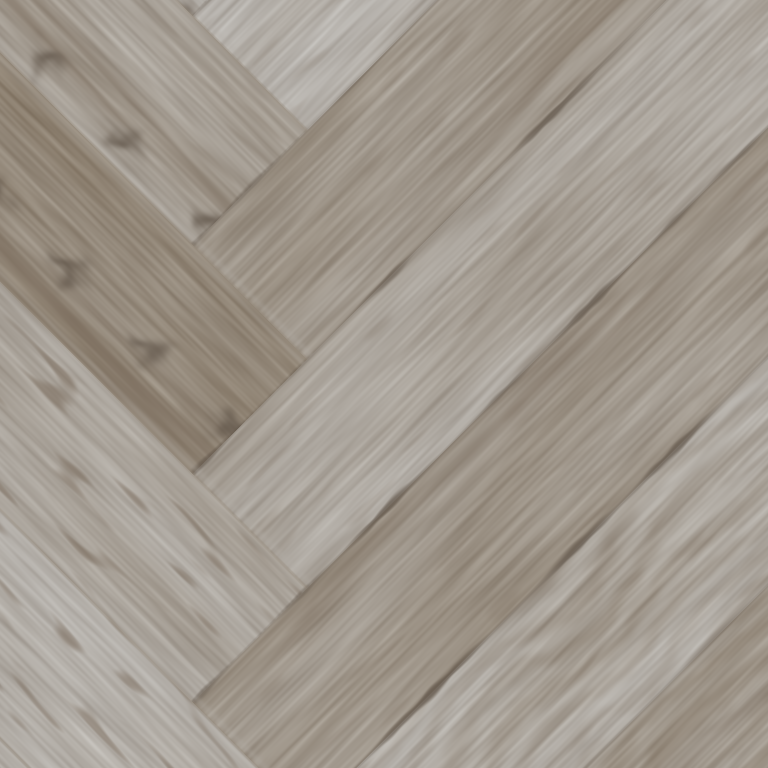
Give the GLSL for this texture, as a WebGL 1 fragment shader.

```glsl
precision highp float;
uniform vec2 u_resolution;

#define PITCH 0.298
#define ORIGIN vec2(0.570, 0.068)
#define SEAM 0.012
#define GRAIN 0.085
#define KNOT_STEP 0.70
#define RING_FREQ 34.0
#define PALE vec3(0.695, 0.675, 0.648)
#define TAUPE vec3(0.575, 0.530, 0.472)
#define BROWN vec3(0.465, 0.405, 0.345)
#define DARK vec3(0.360, 0.315, 0.270)

vec2 gradientAt(vec2 p) {
  vec3 h = fract(p.xyx * vec3(0.1031, 0.1030, 0.0973));
  h += dot(h, h.yzx + 33.33);
  float angle = 6.2832 * fract((h.x + h.y) * h.z);
  return vec2(cos(angle), sin(angle));
}

float noise(vec2 p) {
  vec2 i = floor(p), f = p - i;
  vec2 w = f * f * f * (f * (f * 6.0 - 15.0) + 10.0);
  vec2 e = vec2(1.0, 0.0);
  float low = mix(dot(gradientAt(i), f), dot(gradientAt(i + e), f - e), w.x);
  float high = mix(dot(gradientAt(i + e.yx), f - e.yx),
                   dot(gradientAt(i + 1.0), f - 1.0), w.x);
  return mix(low, high, w.y);
}

float bell(float x) {
  return exp(-x * x);
}

vec3 parquet(vec2 uv) {
  // Diagonal grid: planks meet along a stepped zigzag
  float down = 1.0 - uv.y;
  vec2 cell = (vec2(down + uv.x, down - uv.x) - ORIGIN) / PITCH;
  vec2 id = floor(cell);
  bool rising = id.y < id.x;
  float row = rising ? id.x : id.y;
  float across = rising ? fract(cell.x) : fract(cell.y);
  float along = rising ? row - cell.y : row + 1.0 - cell.x;
  float side = min(across, 1.0 - across);
  float falling = rising ? 0.0 : 1.0;
  vec2 seed = vec2(17.3, 31.7) * (row + 20.0 + 23.0 * falling);
  vec2 q = vec2(along, across);

  // Tone of each plank
  float warmth = rising ? 0.42 + 0.18 * cos(3.14159 * row)
                        : bell(1.1 * (row + 0.15));
  warmth += 0.45 * noise(q * vec2(0.5, 3.0) + seed);
  warmth -= rising ? 0.3 * step(row, -0.5) : 0.0;
  vec3 color = mix(PALE, TAUPE, clamp(warmth, -0.15, 1.15));

  // Fine fibres
  float fibre = noise(q * vec2(0.9, 34.0) + seed)
              + 0.7 * noise(q * vec2(1.6, 17.0) + seed + 5.0)
              + 0.4 * noise(q * vec2(3.0, 48.0) + seed + 9.0);
  color += GRAIN * fibre * vec3(0.92, 1.0, 1.06);

  // Brown heartwood band on the warm planks
  float centre = fract(0.86 + 0.14 * row) + 0.12 * noise(vec2(along * 0.8, 3.0) + seed);
  float streak = smoothstep(-0.3, 0.5, noise(q * vec2(0.7, 11.0) + seed + 2.0));
  float heart = bell((across - centre) / 0.16) * smoothstep(0.35, 0.7, warmth);
  color = mix(color, BROWN, 0.6 * heart * streak);

  // Short dashes, stronger on the cool falling planks
  float dash = smoothstep(0.22, 0.5, noise(q * vec2(2.2, 13.0) + seed + 7.0));
  color = mix(color, BROWN, dash * (0.16 + 0.34 * falling * step(0.5, row)));

  // Wavy growth rings on the lower rising planks
  float ringed = rising ? smoothstep(2.0, 3.0, row) : 0.0;
  float bend = across + 0.35 * noise(vec2(along * 0.9, across * 1.3) + 4.0)
             + 0.03 * noise(q * vec2(7.0, 3.0));
  color += ringed * 0.028 * sin(RING_FREQ * bend) * vec3(0.85, 1.0, 1.15);

  // Knots along the upper falling planks
  float knotAlong = mod(along - 0.05 + 0.5 * KNOT_STEP, KNOT_STEP) - 0.5 * KNOT_STEP;
  vec2 k = vec2(knotAlong, across - 0.64 + 0.2 * row);
  k += 0.13 * vec2(noise(q * vec2(5.0, 9.0) + seed), noise(q * 7.0 + seed + 3.0));
  float knot = bell(length(k / vec2(0.11, 0.065))) * falling * step(row, 0.5);
  color = mix(color, DARK, 0.65 * knot);

  // Broken dark joints on rising lines, thin joints on falling lines
  float joint = floor(cell.x + 0.5);
  float patchy = smoothstep(-0.25, 0.4, noise(vec2(cell.y * 1.7, joint * 7.3 + 0.4)));
  float darkGap = rising ? side : along;
  float thinGap = rising ? along : side;
  float ragged = noise(vec2(cell.y * 6.0, cell.x * 14.0));
  float width = SEAM * (1.0 + 1.6 * patchy * (0.6 + ragged));
  float dark = 1.0 - smoothstep(0.3 * width, 1.4 * width, darkGap);
  color = mix(color, DARK, dark * (0.22 + 0.45 * patchy));
  float thin = 1.0 - smoothstep(0.3 * SEAM, 1.3 * SEAM, thinGap);
  color = mix(color, TAUPE, 0.4 * thin);
  float rim = bell((thinGap - 0.035) / 0.02);
  return mix(color, PALE, 0.25 * rim);
}

void main() {
  // Four samples smooth the edges
  vec3 sum = vec3(0.0);
  for (int i = 0; i < 4; i++) {
    float n = float(i);
    vec2 offset = vec2(mod(n, 2.0), floor(n / 2.0)) * 0.5 - 0.25;
    sum += parquet((gl_FragCoord.xy + offset) / u_resolution);
  }
  gl_FragColor = vec4(sum * 0.25, 1.0);
}
```
